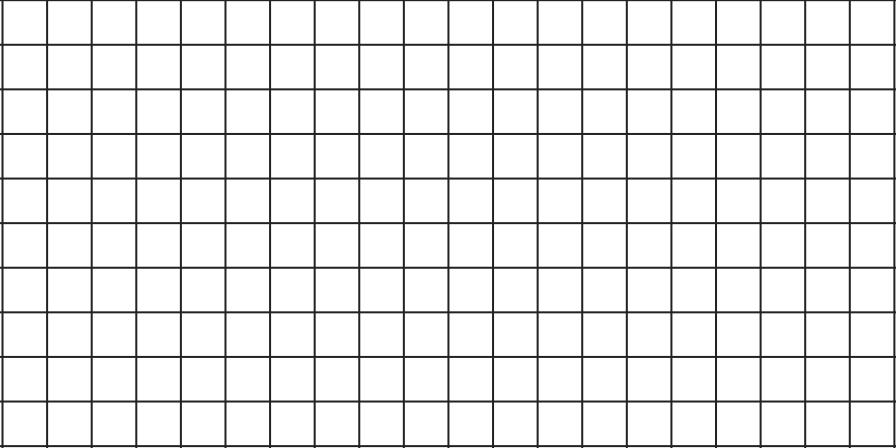
A Shadertoy shader for this pattern:

```glsl
// Lengths are fractions of the canvas height
const float CELL_SIZE = 0.09954;
const float LINE_WIDTH = 0.0045;
const vec2 GRID_ORIGIN = vec2(0.0056, 0.0042);
const vec3 PAPER_COLOR = vec3(1.0);
const vec3 LINE_COLOR = vec3(0.15, 0.13, 0.13);

// Distance on each axis to the nearest grid line
vec2 gridDistance(vec2 point) {
    vec2 cell = (point - GRID_ORIGIN) / CELL_SIZE;
    return abs(cell - round(cell)) * CELL_SIZE;
}

// Share of a pixel covered by a line on each axis
vec2 lineCoverage(vec2 distanceToLine, float pixelSize) {
    return clamp((0.5 * LINE_WIDTH - distanceToLine) / pixelSize + 0.5, 0.0, 1.0);
}

void mainImage(out vec4 fragColor, in vec2 fragCoord) {
    float pixelSize = 1.0 / iResolution.y;
    vec2 coverage = lineCoverage(gridDistance(fragCoord * pixelSize), pixelSize);

    // Union of vertical and horizontal lines
    float ink = 1.0 - (1.0 - coverage.x) * (1.0 - coverage.y);
    fragColor = vec4(mix(PAPER_COLOR, LINE_COLOR, ink), 1.0);
}
```
